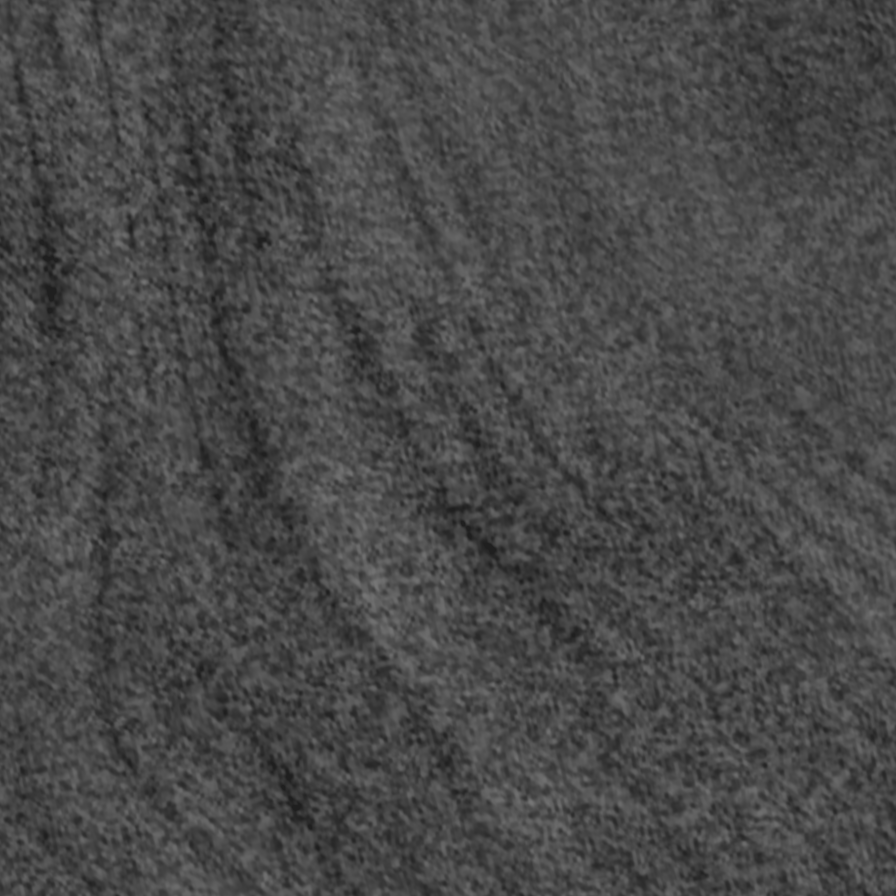
A three.js fragment shader for this texture:

```glsl
// Dark grey fleece cloth with soft curved creases and a fine fuzzy nap.
#define BASE_GREY 0.288
#define FOLD_DEPTH 0.065
#define BLOTCH_DEPTH 0.070
#define CREASE_DEPTH 0.062
#define RIPPLE_DEPTH 0.042
#define NAP_DEPTH 0.186
#define FOLD_BEND 1.6
#define FOLD_FREQ 10.0
#define RIPPLE_FREQ 62.0
#define NAP_FREQ 120.0

varying vec2 vUv;

float hash(vec2 p) {
  return fract(sin(dot(p, vec2(127.1, 311.7))) * 43758.5453);
}

// Smooth value noise, 0 to 1
float noise(vec2 p) {
  vec2 cell = floor(p);
  vec2 f = fract(p);
  f = f * f * f * (f * (f * 6.0 - 15.0) + 10.0);
  float low = mix(hash(cell), hash(cell + vec2(1.0, 0.0)), f.x);
  float high = mix(hash(cell + vec2(0.0, 1.0)), hash(cell + vec2(1.0, 1.0)), f.x);
  return mix(low, high, f.y);
}

vec2 rotate(vec2 p, float angle) {
  float c = cos(angle);
  float s = sin(angle);
  return vec2(c * p.x - s * p.y, s * p.x + c * p.y);
}

// Centred cloudy noise from rotated octaves
float clouds(vec2 p) {
  float sum = 0.0;
  float weight = 0.75;
  for (int i = 0; i < 4; i++) {
    sum += weight * (noise(p) - 0.5);
    p = rotate(p, 0.9) * 1.95 + 17.3;
    weight *= 0.62;
  }
  return sum;
}

// Coordinates across and along the folds: upright at left, diagonal at right
vec2 foldSpace(vec2 uv) {
  vec2 warp = vec2(noise(uv * 3.1 + 4.7), noise(uv * 2.7 + 31.2)) - 0.5;
  vec2 p = uv + 0.10 * warp;
  return vec2(p.x + FOLD_BEND * p.x * p.y, p.y - 0.6 * p.x);
}

// Narrow dark valleys, one per lane, wandering and fading along their length
float creases(vec2 fold) {
  float across = fold.x * FOLD_FREQ * 0.75 + 1.5 * noise(fold * vec2(2.5, 2.2) + 53.6);
  float lane = floor(across);
  float width = mix(0.09, 0.19, hash(vec2(lane, 7.0)));
  float offset = (fract(across) - 0.5) / width;
  float gate = smoothstep(0.22, 0.65, noise(vec2(lane * 5.3, fold.y * 3.2 + 8.1)));
  return exp(-offset * offset) * gate;
}

// Short fuzzy fibres, mostly leaning down to the right
float nap(vec2 uv) {
  vec2 wobble = 0.006 * vec2(noise(uv * 23.0), noise(uv * 23.0 + 61.0));
  vec2 p = (uv + wobble) * NAP_FREQ;
  float coarse = noise(rotate(p, 0.65) * vec2(0.9, 1.4)) - 0.5;
  float fine = noise(rotate(p, 1.35) * vec2(1.35, 1.85) + 91.0) - 0.5;
  return 0.78 * coarse + 0.64 * fine;
}

void main() {
  vec2 fold = foldSpace(vUv);
  float calm = smoothstep(1.15, 1.6, vUv.x + vUv.y);
  float ripplePatch = 1.0 - smoothstep(0.22, 0.42, distance(vUv, vec2(0.92, 0.22)));
  float drape = (1.0 - 0.65 * calm) * (1.0 - 0.8 * ripplePatch);

  // Broad soft shading
  float grey = BASE_GREY;
  grey += FOLD_DEPTH * drape * (noise(fold * vec2(FOLD_FREQ, 2.2) + 12.4) - 0.5);
  grey += BLOTCH_DEPTH * clouds(vUv * 6.0 + 2.6);

  // Sharper creases, balanced to keep the mean brightness
  grey -= CREASE_DEPTH * drape * (creases(fold) - 0.15);

  // Packed parallel ripples in the lower right, with narrow dark valleys
  float phase = fold.x * RIPPLE_FREQ + 3.0 * noise(fold * 3.0 + 22.0);
  float valley = pow(0.5 + 0.5 * sin(phase), 2.0);
  float strength = mix(0.6, 1.5, noise(fold * vec2(5.0, 4.0) + 37.0));
  grey -= RIPPLE_DEPTH * strength * ripplePatch * (valley - 0.375);

  // Nap, smoother in the calm area
  float roughness = mix(0.85, 1.15, noise(vUv * 4.0 + 70.0)) * (1.0 - 0.2 * calm);
  grey += NAP_DEPTH * roughness * nap(vUv);

  gl_FragColor = vec4(vec3(clamp(grey, 0.12, 0.48)), 1.0);
}
```
